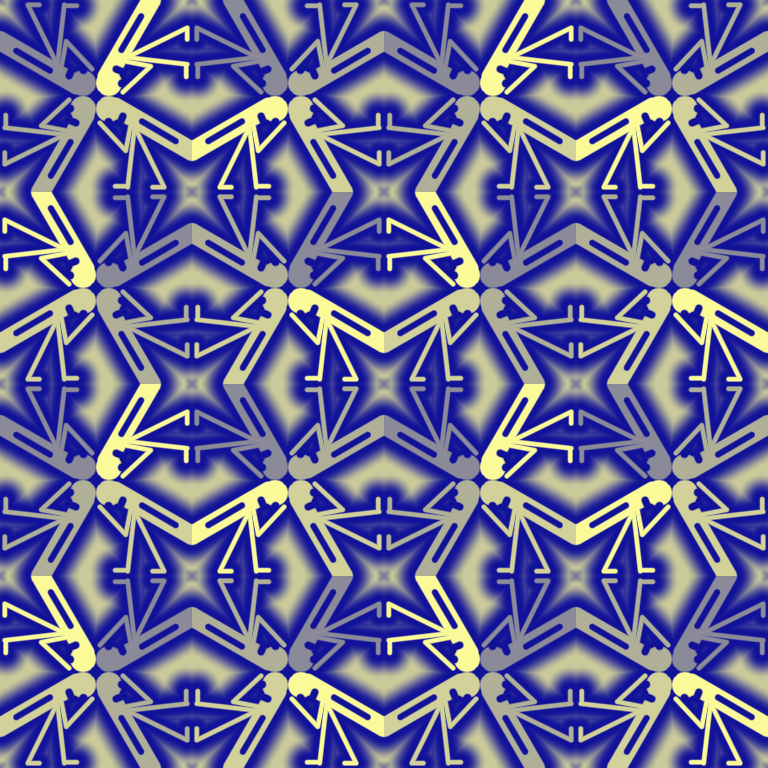
Reproduce this pattern procedurally as a Shadertoy shader.

```glsl
// A woven lattice of four-armed stars in yellow to grey over glowing indigo.
// One arm motif, built from segment distances, is turned about each star and
// mirrored between stars; the distance to its strokes also drives the glow.

const float CANVAS_UNITS = 8.0;   // stars sit 2 units apart, colours repeat every 4
const float BLUE = 0.60;
const float LINE = 0.025;         // half width of the thin strokes

float segment(vec2 p, vec2 a, vec2 b) {
    vec2 ab = b - a;
    return length(p - a - ab * clamp(dot(p - a, ab) / dot(ab, ab), 0.0, 1.0));
}

// Removes a rounded slot from a shape.
float carve(float shape, float axisDistance, float halfWidth) {
    return max(shape, halfWidth - axisDistance);
}

// Broad arm with hub; the star centre is at (1,1), the cell centre at (0,0).
float broadArm(vec2 q) {
    float d = segment(q, vec2(0.80, 0.885), vec2(0.0, 0.423)) - 0.10;
    d = min(d, length(q - vec2(0.865, 0.865)) - 0.135);
    d = carve(d, segment(q, vec2(0.52, 0.735), vec2(0.17, 0.53)), 0.032);
    // heart-shaped notch
    vec2 tip = vec2(0.79, 0.62);
    d = carve(d, segment(q, tip, vec2(0.87, 0.73)), 0.042);
    d = carve(d, segment(q, tip, vec2(0.72, 0.79)), 0.038);
    return carve(d, length(q - 1.0), 0.06);
}

// Thin strokes: the barb under the heart, half a lens and its ticks.
float thinLines(vec2 q) {
    vec2 barb = vec2(0.69, 0.43);
    float d = segment(q, vec2(0.96, 0.72), barb);
    d = min(d, segment(q, barb, vec2(0.63, 0.74)));
    d = min(d, segment(q, vec2(0.60, 0.66), vec2(0.67, 0.05)));
    d = min(d, segment(q, vec2(0.59, 0.66), vec2(0.29, 0.05)));
    d = min(d, segment(q, vec2(0.67, 0.06), vec2(0.80, 0.06)));
    d = min(d, segment(q, vec2(0.29, 0.05), vec2(0.41, 0.05)));
    return d - LINE;
}

// x: distance to the strokes, y: the same, held low inside the lens.
vec2 motif(vec2 q) {
    float strokes = min(broadArm(q), thinLines(q));
    float rib = segment(q, vec2(0.49, 0.0), vec2(0.54, 0.42));
    return vec2(strokes, min(strokes, rib + 0.085));
}

float armShade(float index) {
    const float shades[4] = float[4](0.98, 0.82, 0.69, 0.54);
    return shades[int(mod(index, 4.0))];
}

float glow(float d) {
    return 0.07 + 0.72 * smoothstep(0.035, 0.25, d);
}

void mainImage(out vec4 fragColor, in vec2 fragCoord) {
    vec2 p = fragCoord / iResolution.xy * CANVAS_UNITS;
    float pixel = CANVAS_UNITS / min(iResolution.x, iResolution.y);

    // star cell, mirrored on a checkerboard
    vec2 star = floor(p * 0.5);
    vec2 r = p - 2.0 * star - 1.0;
    if (mod(star.x + star.y, 2.0) > 0.5) r.x = -r.x;

    // four turned arms, each with its own shade
    vec2 nearest = vec2(10.0);
    float shade = 0.0;
    vec2 turned = r;
    for (int k = 0; k < 4; k++) {
        vec2 d = motif(turned + 1.0);
        if (d.x < nearest.x) shade = armShade(float(k) + 1.0 - mod(star.x, 2.0));
        nearest = min(nearest, d);
        turned = vec2(turned.y, -turned.x);
    }

    // glowing ground with a dim square at each crossing
    float ground = glow(nearest.y);
    vec2 corner = 1.0 - abs(r);
    float dotMask = 1.0 - smoothstep(0.01, 0.09, max(corner.x, corner.y));
    ground = mix(ground, 0.48, dotMask);

    float ink = 1.0 - smoothstep(-pixel, pixel, nearest.x);
    float tone = mix(ground, shade, ink);
    fragColor = vec4(tone, tone, BLUE, 1.0);
}
```
